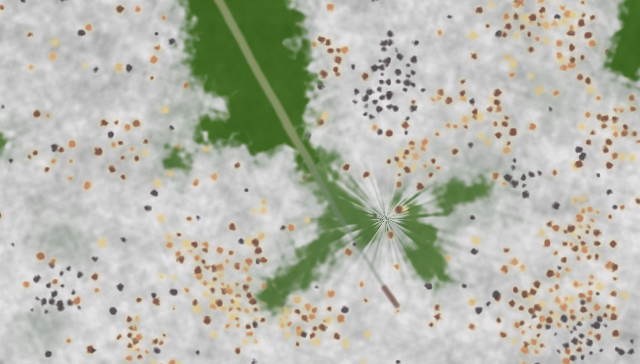
Give the GLSL for this texture, as a Shadertoy shader.

```glsl
// Green leaf with a pale midrib under a fuzzy white mildew mat, scattered with rust and dark specks.
const vec3 MAT_SHADE = vec3(0.65, 0.66, 0.65);
const vec3 MAT_LIGHT = vec3(0.86, 0.855, 0.86);
const vec3 SAGE = vec3(0.51, 0.58, 0.50);
const vec3 LEAF_DARK = vec3(0.20, 0.35, 0.10);
const vec3 LEAF_LIGHT = vec3(0.30, 0.46, 0.17);
const vec3 RIB = vec3(0.55, 0.59, 0.42);
const vec3 BROWN = vec3(0.43, 0.26, 0.22);
const vec3 ORANGE = vec3(0.76, 0.50, 0.34);
const vec3 YELLOW = vec3(0.87, 0.79, 0.55);
const vec3 SOOT = vec3(0.27, 0.23, 0.24);
const float SPECK_CELL = 0.023;
const float STRAY_DENSITY = 0.045;
const vec2 BURST = vec2(1.06, 0.40);

// Cluster centre and radius
const vec3 RUST[15] = vec3[15](
  vec3(0.92, 0.85, 0.05), vec3(1.14, 0.56, 0.07), vec3(1.41, 0.97, 0.06),
  vec3(1.54, 0.92, 0.10), vec3(0.35, 0.59, 0.05), vec3(0.14, 0.59, 0.05),
  vec3(0.59, 0.27, 0.10), vec3(0.64, 0.15, 0.08), vec3(1.57, 0.19, 0.11),
  vec3(1.60, 0.37, 0.08), vec3(1.69, 0.65, 0.08), vec3(1.45, 0.09, 0.06),
  vec3(1.31, 0.68, 0.08), vec3(0.84, 0.11, 0.08), vec3(0.38, 0.06, 0.07));
const vec3 DARK[5] = vec3[5](
  vec3(1.08, 0.79, 0.075), vec3(1.02, 0.71, 0.04), vec3(1.436, 0.51, 0.032),
  vec3(0.17, 0.20, 0.06), vec3(1.61, 0.09, 0.065));

float hash(vec2 p) {
  vec3 q = fract(p.xyx * 0.1031);
  q += dot(q, q.yzx + 33.33);
  return fract((q.x + q.y) * q.z);
}

float noise(vec2 p) {
  vec2 i = floor(p), f = fract(p);
  f = f * f * (3.0 - 2.0 * f);
  vec2 e = vec2(1.0, 0.0);
  return mix(mix(hash(i), hash(i + e), f.x),
             mix(hash(i + e.yx), hash(i + e.xx), f.x), f.y);
}

float fbm(vec2 p) {
  float sum = 0.0, amp = 0.5;
  for (int i = 0; i < 4; i++) {
    sum += amp * noise(p);
    p = mat2(1.6, 1.2, -1.2, 1.6) * p + 7.3;
    amp *= 0.5;
  }
  return sum;
}

// Thin threads crossing at several angles
float threads(vec2 p) {
  float sum = 0.0;
  for (int i = 0; i < 4; i++) {
    float a = float(i) * 0.8 + 0.3;
    vec2 q = mat2(cos(a), sin(a), -sin(a), cos(a)) * p;
    sum += noise(q * vec2(14.0, 75.0) + float(i) * 19.0);
  }
  return sum * 0.25;
}

float capsule(vec2 p, vec2 a, vec2 b, float r) {
  vec2 d = b - a;
  return length(p - a - d * clamp(dot(p - a, d) / dot(d, d), 0.0, 1.0)) - r;
}

float glow(vec2 p, vec2 c, float r) {
  vec2 d = (p - c) / r;
  return exp(-dot(d, d));
}

// Exposed blade: x = clean areas, y = thinly covered areas
vec2 bladeDistance(vec2 p) {
  float clean = capsule(p, vec2(0.655, 1.05), vec2(0.665, 0.87), 0.148);
  clean = min(clean, capsule(p, vec2(0.72, 0.82), vec2(0.74, 0.70), 0.118));
  clean = min(clean, capsule(p, vec2(0.60, 0.64), vec2(0.72, 0.67), 0.045));
  clean = min(clean, capsule(p, vec2(0.80, 0.64), vec2(0.84, 0.56), 0.035));
  clean = min(clean, capsule(p, vec2(1.77, 0.96), vec2(1.73, 0.83), 0.055));
  float thin = capsule(p, vec2(0.88, 0.53), vec2(1.00, 0.37), 0.038);
  thin = min(thin, capsule(p, vec2(0.91, 0.37), vec2(0.76, 0.19), 0.036));
  thin = min(thin, capsule(p, vec2(1.13, 0.43), vec2(1.18, 0.26), 0.036));
  thin = min(thin, capsule(p, vec2(1.23, 0.45), vec2(1.33, 0.48), 0.035));
  thin = min(thin, length(p - vec2(0.473, 0.561)) - 0.028);
  thin = min(thin, length(p - vec2(-0.01, 0.62)) - 0.03);
  return vec2(clean, thin);
}

// Rust and dark speck densities
vec2 density(vec2 p) {
  vec2 d = vec2(STRAY_DENSITY, 0.025);
  for (int i = 0; i < 15; i++) d.x += 0.65 * glow(p, RUST[i].xy, RUST[i].z);
  for (int i = 0; i < 5; i++) d.y += 0.85 * glow(p, DARK[i].xy, DARK[i].z);
  return d;
}

vec3 addSpecks(vec3 col, vec2 p, float visible) {
  vec2 cell = floor(p / SPECK_CELL);
  float soft = 0.003 + 0.5 / iResolution.y;
  for (int k = 0; k < 9; k++) {
    vec2 id = cell + vec2(k % 3 - 1, k / 3 - 1);
    vec2 c = (id + 0.15 + 0.7 * vec2(hash(id + 31.0), hash(id + 57.0))) * SPECK_CELL;
    vec2 d = density(c);
    float pick = hash(id + 83.0), tone = hash(id + 11.0);
    if (pick > d.x + d.y) continue;
    float r = SPECK_CELL * mix(0.17, 0.42, hash(id + 5.0));
    float dist = length(p - c) + 0.006 * (noise(p * 130.0) - 0.5);
    vec3 rust = mix(mix(BROWN, ORANGE, smoothstep(0.3, 0.6, tone)), YELLOW, smoothstep(0.7, 0.9, tone));
    bool sooty = pick < d.y;
    col = mix(col, YELLOW, (sooty ? 0.0 : 0.32) * visible * (1.0 - smoothstep(r, r + 0.014, dist)));
    col = mix(col, sooty ? SOOT : rust, 0.85 * visible * (1.0 - smoothstep(r - soft, r + soft, dist)));
  }
  return col;
}

void mainImage(out vec4 fragColor, in vec2 fragCoord) {
  vec2 p = fragCoord / iResolution.y;
  float cloud = fbm(p * 9.0), grain = fbm(p * 38.0), fibre = threads(p);
  vec2 ray = p - BURST;
  float spokes = noise(vec2(atan(ray.y, ray.x) * 14.0, length(ray) * 9.0));
  fibre = mix(fibre, spokes, 0.6 * glow(p, BURST, 0.22));

  // Mildew mat
  float light = 0.72 + 0.9 * (cloud - 0.47) + 0.8 * (grain - 0.47) + 0.9 * (fibre - 0.5);
  light -= 0.25 * glow(p, vec2(0.25, 0.83), 0.22);
  vec3 col = mix(MAT_SHADE, MAT_LIGHT, clamp(light, 0.0, 1.15));

  // Leaf showing through
  vec2 warp = vec2(fbm(p * 14.0 + 3.0), fbm(p * 14.0 + 41.0)) - 0.47;
  vec2 d = bladeDistance(p + 0.07 * warp) + 0.09 * (fibre - 0.5);
  float sage = 0.6 * (1.0 - smoothstep(-0.02, 0.085, min(d.x, d.y)));
  sage += 0.4 * glow(p, vec2(0.51, 0.70), 0.10) + 0.35 * glow(p, vec2(1.51, 0.73), 0.08);
  sage += 0.35 * glow(p, vec2(0.18, 0.35), 0.08) + 0.35 * glow(p, vec2(0.12, 0.08), 0.08);
  sage += 0.3 * glow(p, vec2(1.30, 0.48), 0.14);
  col = mix(col, SAGE, clamp(sage * (1.4 - fibre - 0.4 * cloud), 0.0, 0.8));
  vec2 cover = 1.0 - smoothstep(vec2(-0.022), vec2(0.022), d);
  float blade = max(cover.x, 0.78 * cover.y);
  col = mix(col, mix(LEAF_DARK, LEAF_LIGHT, 0.6 * cloud + 0.5 * grain), blade);

  // Midrib, fading to a brown tip
  vec2 q = p + 0.008 * warp;
  float rib = capsule(q, vec2(0.595, 1.01), vec2(0.75, 0.727), 0.010);
  rib = min(rib, capsule(q, vec2(0.75, 0.727), vec2(0.86, 0.535), 0.010));
  rib = min(rib, capsule(q, vec2(0.86, 0.535), vec2(0.94, 0.39), 0.008));
  rib = min(rib, capsule(q, vec2(0.94, 0.39), vec2(1.09, 0.16), 0.004));
  float ribFade = mix(0.45, 0.9, smoothstep(0.3, 0.65, p.y));
  col = mix(col, mix(SAGE * 0.92, RIB, smoothstep(0.45, 0.65, p.y)), ribFade * (1.0 - smoothstep(-0.005, 0.007, rib)));
  float tip = capsule(q, vec2(1.055, 0.21), vec2(1.09, 0.16), 0.005);
  col = mix(col, BROWN, 0.65 * (1.0 - smoothstep(-0.003, 0.008, tip)));

  col = addSpecks(col, p, 1.0 - min(1.0, 1.3 * blade));
  fragColor = vec4(clamp(col, 0.0, 1.0), 1.0);
}
```
